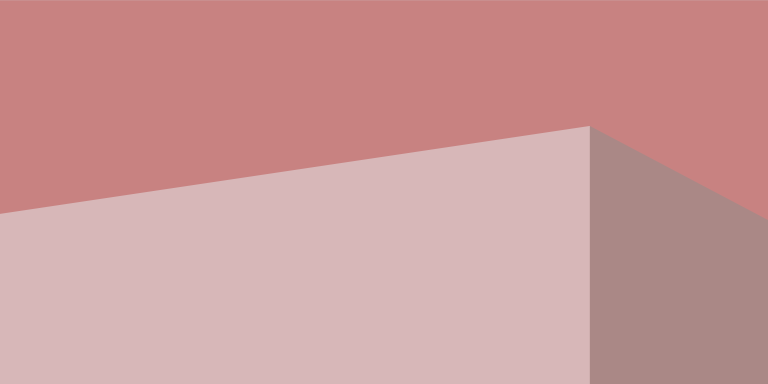
Write a WebGL 2 fragment shader that draws this background.

```glsl
#version 300 es
precision highp float;

uniform vec2 u_resolution;
out vec4 fragColor;

const vec3 SKY = vec3(0.784, 0.510, 0.506);
const vec3 LIT_WALL = vec3(0.843, 0.718, 0.722);
const vec3 SHADED_WALL = vec3(0.667, 0.533, 0.525);
const vec3 TOP_TRIM = vec3(0.79, 0.57, 0.57);

// Signed distance to the line through a and b, positive on its right side.
float lineDistance(vec2 p, vec2 a, vec2 b) {
    vec2 along = normalize(b - a);
    return dot(p - a, vec2(along.y, -along.x));
}

// Antialiased coverage of the positive side of a distance field.
float coverage(float dist, float pixel) {
    return clamp(dist / pixel + 0.5, 0.0, 1.0);
}

void main() {
    // Canvas height is one unit; the width follows the aspect ratio.
    float pixel = 1.0 / u_resolution.y;
    vec2 p = gl_FragCoord.xy * pixel;
    float width = u_resolution.x * pixel;

    // Roof line ends and the vertical corner of the block.
    vec2 roofLeft = vec2(0.0, 0.443);
    vec2 roofCorner = vec2(0.768 * width, 0.672);
    vec2 roofRight = vec2(width, 0.427);

    float leftRoof = lineDistance(p, roofLeft, roofCorner);
    float rightRoof = lineDistance(p, roofCorner, roofRight);
    float block = coverage(min(leftRoof, rightRoof), pixel);
    float shade = coverage(p.x - roofCorner.x, pixel);

    // Faint trim along the top, then the two faces of the block.
    vec3 color = mix(SKY, TOP_TRIM, coverage(p.y - 0.998, pixel));
    color = mix(color, mix(LIT_WALL, SHADED_WALL, shade), block);
    fragColor = vec4(color, 1.0);
}
```
